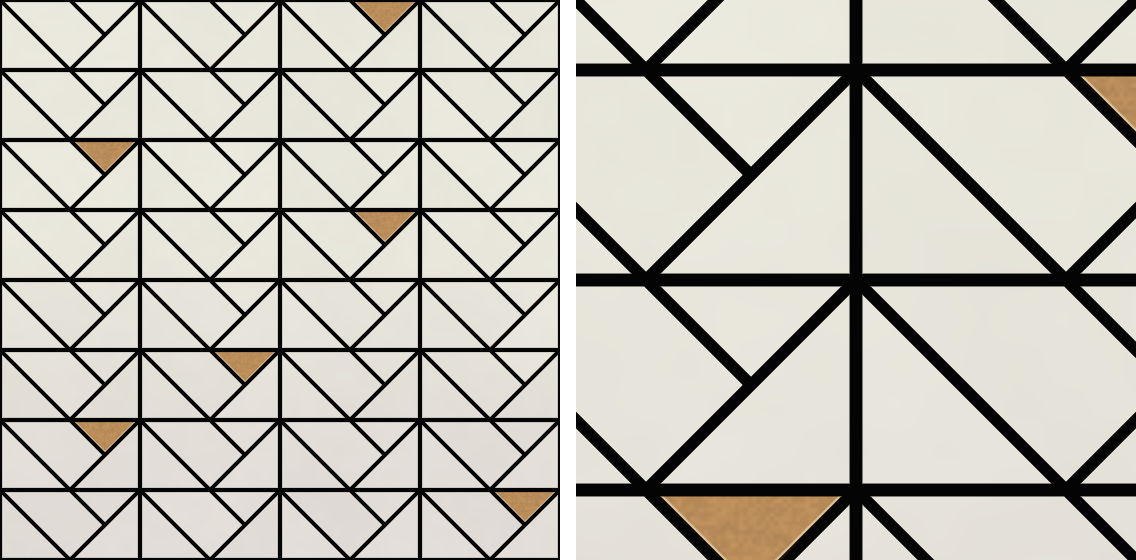
Left, the full canvas; right, a detail of the centre.
Reproduce this pattern procedurally as a WebGL 2 fragment shader.

```glsl
#version 300 es
precision highp float;
// Wall of 2:1 panels, each split by a large V and a short branch into four tiles.
// Dark joints come from line distances in panel space; a cubic drift over the rows
// picks the column of the tan accent tile, and hashes vary tone, grain and wear.
uniform vec2 u_resolution;
out vec4 fragColor;

#define PANELS vec2(4.0, 8.0)
#define FRAME_WIDTH 0.0077
#define JOINT_WIDTH 0.0070
#define TILE_TOP vec3(0.912, 0.906, 0.862)
#define TILE_BOTTOM vec3(0.882, 0.862, 0.840)
#define JOINT_COLOR vec3(0.012, 0.014, 0.012)
#define ACCENT_COLOR vec3(0.725, 0.550, 0.350)
#define BEVEL_COLOR vec3(0.93, 0.85, 0.70)
#define WEAR_COLOR vec3(0.30, 0.17, 0.11)
#define TONE_VARIATION 0.014
#define ACCENT_GRAIN 0.07
#define WEAR_CHANCE 0.2

float hash(vec2 p) {
    vec3 h = fract(vec3(p.xyx) * 0.1031);
    h += dot(h, h.yzx + 33.33);
    return fract((h.x + h.y) * h.z);
}

float noise(vec2 p) {
    vec2 cell = floor(p), t = fract(p);
    t = t * t * (3.0 - 2.0 * t);
    float low = mix(hash(cell), hash(cell + vec2(1, 0)), t.x);
    float high = mix(hash(cell + vec2(0, 1)), hash(cell + vec2(1, 1)), t.x);
    return mix(low, high, t.y);
}

// Column holding the accent in a row; a fifth slot leaves the row plain.
float accentColumn(float row) {
    float drift = 0.54 + row * (0.27 + (row - 1.0) * (0.015 + (row - 2.0) / 300.0));
    return floor(5.0 * fract(drift));
}

void main() {
    // Panel space: x in 0..2, y in 0..1 measured downwards.
    vec2 uv = gl_FragCoord.xy / u_resolution;
    vec2 grid = vec2(uv.x, 1.0 - uv.y) * PANELS;
    vec2 panel = floor(grid);
    vec2 p = fract(grid) * vec2(2.0, 1.0);
    float halfFrame = 0.5 * FRAME_WIDTH * PANELS.y;
    float halfJoint = 0.5 * JOINT_WIDTH * PANELS.y;
    float blur = 0.6 * PANELS.y / min(u_resolution.x, u_resolution.y);

    // Distances to the frame, the V and the branch.
    float signedV = (p.y - 1.0 + abs(p.x - 1.0)) * 0.7071;
    float signedBranch = (p.x - p.y - 1.0) * 0.7071;
    float frame = min(min(p.x, 2.0 - p.x), min(p.y, 1.0 - p.y));
    float vee = abs(signedV);
    float branch = max(abs(signedBranch), (p.x + p.y - 2.0) * 0.7071);
    float slanted = min(vee, branch) - halfJoint;
    float joint = min(frame - halfFrame, slanted);

    // Tile index: two lower corners, the slanted tile and the small top triangle.
    bool aboveV = signedV < 0.0;
    bool smallTile = aboveV && signedBranch > 0.0;
    float tile = aboveV ? (smallTile ? 3.0 : 2.0) : step(1.0, p.x);

    // Pale tiles: vertical tint, a tone per tile and soft mottling.
    vec3 color = mix(TILE_BOTTOM, TILE_TOP, smoothstep(0.1, 0.6, uv.y));
    float tone = hash(panel * 4.0 + vec2(tile, 7.0)) - 0.5;
    float mottle = 0.6 * noise(uv * 40.0) + noise(uv * 5.0 + 3.0) - 0.8;
    color += TONE_VARIATION * (tone + mottle);

    // Accent tile with fine grain and a light bevel on its slanted edges.
    if (smallTile && panel.x == accentColumn(panel.y)) {
        float grain = 0.6 * noise(uv * 380.0) + 0.4 * noise(uv * 150.0) - 0.5;
        color = ACCENT_COLOR * (1.0 + 2.0 * ACCENT_GRAIN * grain);
        float bevel = 1.0 - smoothstep(0.006, 0.012 + blur, slanted);
        color = mix(color, BEVEL_COLOR, 0.7 * bevel);
    }

    // Dark joints, with a worn brown edge on some rising arms.
    float worn = step(hash(panel + 51.0), WEAR_CHANCE) * step(1.0, p.x);
    worn *= smoothstep(0.35, 0.75, noise(uv * 35.0 + 9.0)) * step(signedV, 0.0);
    worn *= smoothstep(0.35, 0.9, vee / halfJoint) * step(vee, min(frame, branch));
    vec3 jointColor = mix(JOINT_COLOR, WEAR_COLOR, worn);
    color = mix(jointColor, color, smoothstep(-blur, blur, joint));

    fragColor = vec4(color, 1.0);
}
```
